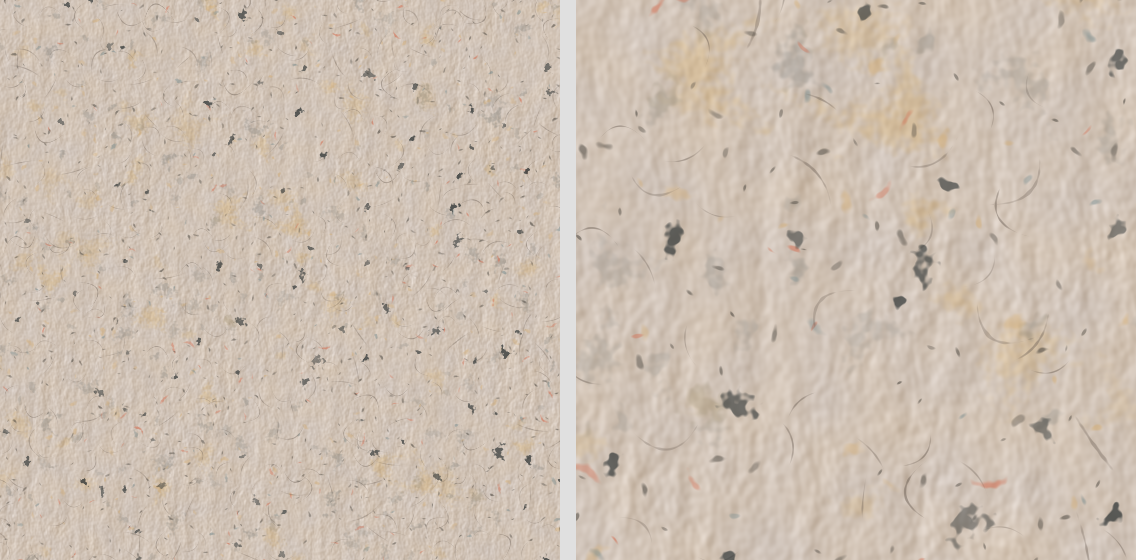
Left: the whole. Right: its middle third, enlarged.
A WebGL 2 fragment shader for this texture:

```glsl
#version 300 es
precision highp float;
// Recycled paper: softly ridged pulp with dark specks, hair fibres and coloured flecks.

uniform vec2 u_resolution;
out vec4 fragColor;

vec3 hash3(vec2 cell) {
    vec3 q = fract(cell.xyx * vec3(0.1031, 0.1030, 0.0973));
    q += dot(q, q.yxz + 33.33);
    return fract((q.xxy + q.yzz) * q.zyx);
}

vec2 gradient(vec2 corner) {
    float angle = 6.2832 * hash3(corner).x;
    return vec2(cos(angle), sin(angle));
}

float gradientNoise(vec2 p) {
    vec2 i = floor(p), f = fract(p);
    vec2 w = f * f * f * (f * (f * 6.0 - 15.0) + 10.0);
    float a = dot(gradient(i), f);
    float b = dot(gradient(i + vec2(1, 0)), f - vec2(1, 0));
    float c = dot(gradient(i + vec2(0, 1)), f - vec2(0, 1));
    float d = dot(gradient(i + 1.0), f - 1.0);
    return mix(mix(a, b, w.x), mix(c, d, w.x), w.y);
}

// Pressed surface: long vertical ridges, wrinkles and fine grain.
float paperHeight(vec2 p) {
    p.x += 0.004 * gradientNoise(p * 23.0);
    float height = 0.9 * gradientNoise(p * vec2(46.0, 6.0));
    height += 0.9 * gradientNoise(p * vec2(62.0, 27.0) + 17.0);
    height += 0.7 * gradientNoise(p * vec2(118.0, 72.0) + 41.0);
    return height + 0.42 * gradientNoise(p * vec2(225.0, 165.0) + 73.0);
}

// Coverage of randomly turned, slightly bent ellipses, at most one per grid cell.
float flecks(vec2 p, float cells, float share, vec2 size, float blur, float ragged) {
    float pixel = 1.0 / u_resolution.y;
    float cover = 0.0;
    vec2 home = floor(p * cells);
    for (int y = -1; y <= 1; y++) {
        for (int x = -1; x <= 1; x++) {
            vec2 cell = home + vec2(x, y);
            vec3 place = hash3(cell + cells * 7.0);
            vec3 form = hash3(cell + cells * 13.0 + 5.0);
            if (place.z > share) continue;
            vec2 q = p - (cell + place.xy) / cells;
            float angle = 6.2832 * form.x;
            q = mat2(cos(angle), sin(angle), -sin(angle), cos(angle)) * q;
            q.y += (form.y - 0.5) * 90.0 * q.x * q.x;
            vec2 radii = size * mix(0.5, 1.35, form.z * form.z);
            float dist = (length(q / radii) - 1.0 + ragged) * radii.y;
            float edge = max(blur * radii.y, 0.7 * pixel);
            float strength = mix(0.55, 1.0, form.y);
            cover = max(cover, strength * (1.0 - smoothstep(-edge, edge, dist)));
        }
    }
    return cover;
}

void main() {
    vec2 p = gl_FragCoord.xy / u_resolution.y;

    // Relief lit from the upper left, with uneven strength
    float slope = paperHeight(p) - paperHeight(p + vec2(-0.0022, 0.0014));
    float patches = gradientNoise(p * 7.0 + 3.0);
    float shade = -0.115 * slope * (1.0 + 0.5 * patches);
    shade += 0.016 * gradientNoise(p * vec2(34.0, 5.0) + 29.0);
    shade += 0.014 * gradientNoise(p * 16.0 + 11.0);
    shade += 0.025 * gradientNoise(p * vec2(170.0, 130.0) + 90.0);
    vec3 color = vec3(0.819, 0.765, 0.714) + shade * vec3(0.88, 1.0, 1.15);

    // Warm and cool drift in the pulp
    color += vec3(0.012, 0.0, -0.022) * gradientNoise(p * 28.0 + 53.0);

    // Shared breakup for ragged outlines
    float coarse = gradientNoise(p * 95.0 + 7.0);
    float fine = gradientNoise(p * 210.0 + 19.0);
    float ragged = 0.9 * coarse + 0.9 * fine;

    // Soft stains: ochre and blue-grey
    float ochre = flecks(p, 13.0, 0.4, vec2(0.019, 0.012), 0.9, ragged);
    color = mix(color, color * vec3(1.0, 0.94, 0.80), 0.75 * ochre);
    float smudge = flecks(p, 21.0, 0.38, vec2(0.011, 0.006), 0.8, 1.6 * ragged);
    color = mix(color, vec3(0.50, 0.50, 0.48), 0.36 * smudge);

    // Coloured flecks
    float yellow = flecks(p, 31.0, 0.22, vec2(0.005, 0.0026), 0.7, ragged);
    color = mix(color, vec3(0.83, 0.68, 0.46), 0.5 * yellow);
    float orange = flecks(p, 27.0, 0.16, vec2(0.0055, 0.0016), 0.6, ragged);
    color = mix(color, vec3(0.83, 0.43, 0.32), 0.6 * orange);
    float teal = flecks(p, 25.0, 0.14, vec2(0.0045, 0.0022), 0.6, ragged);
    color = mix(color, vec3(0.46, 0.54, 0.55), 0.55 * teal);

    // Hair fibres and small debris
    float hairs = flecks(p, 29.0, 0.42, vec2(0.012, 0.0007), 0.5, 0.8 * ragged);
    color = mix(color, vec3(0.42, 0.37, 0.33), 0.5 * hairs);
    float debris = flecks(p, 49.0, 0.28, vec2(0.0032, 0.0013), 0.5, 0.8 * ragged);
    color = mix(color, vec3(0.32, 0.30, 0.27), 0.62 * debris);

    // Dark broken specks
    float specks = flecks(p, 15.0, 0.38, vec2(0.0080, 0.0046), 0.35, 1.4 * ragged);
    color = mix(color, vec3(0.20, 0.22, 0.22), 0.8 * specks);

    fragColor = vec4(color, 1.0);
}
```
